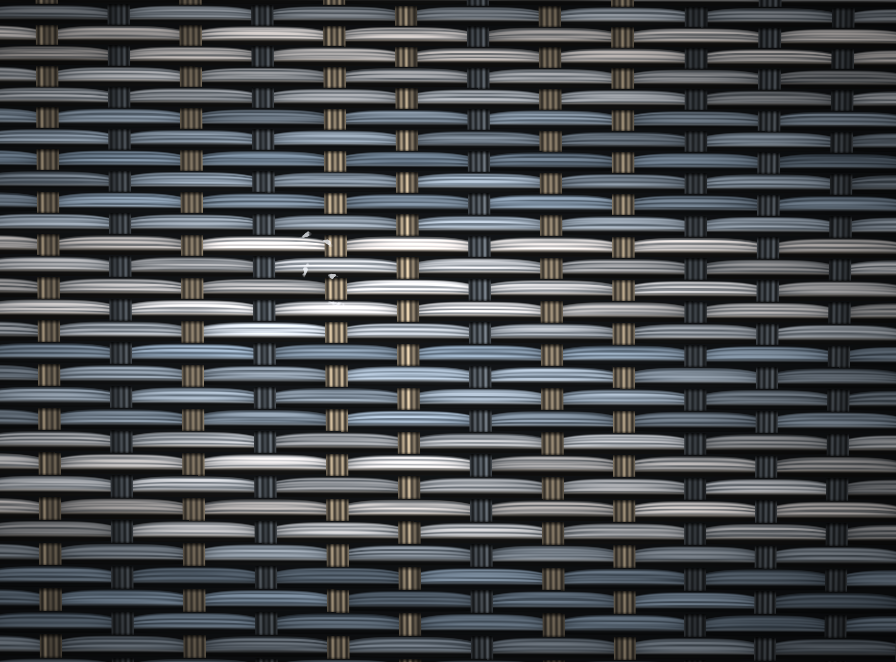
Write a Shadertoy shader that draws this texture.

```glsl
// Woven wicker panel: ribbed horizontal strands passing over and under upright stakes.

#define STAKES 12.47        // stake spacings across the canvas
#define STAKE_SHIFT 0.68    // position of the first stake, in spacings
#define ROWS 32.37          // strand rows down, at the spacing of the top edge
#define ROW_STRETCH 1.98    // rows lost as the spacing widens downwards
#define ROW_SHIFT 0.69      // position of the first row, in rows
#define ROW_TILT 0.006      // drop of the rows from left to right
#define STAKE_HALF 0.155    // half width of a stake, in spacings
#define STRAND_RIBS 4.5     // ribs along a strand
#define STAKE_RIBS 4.0      // ribs along a stake
#define TAN_STAKES 437      // one bit per stake, set where it is tan
#define WARM_PERIOD 10.4    // rows between warm bands
#define FLECKS 6            // pale scuffs

const vec3 GAP   = vec3(0.060, 0.068, 0.078);
const vec3 SLATE = vec3(0.27, 0.30, 0.33);
const vec3 STEEL = vec3(0.50, 0.54, 0.58);
const vec3 PALE  = vec3(0.83, 0.84, 0.86);
const vec3 BROWN = vec3(0.34, 0.31, 0.27);
const vec3 TAN   = vec3(0.74, 0.67, 0.56);
const vec3 BLUSH = vec3(1.10, 1.05, 1.01);
const vec3 COOL  = vec3(0.77, 0.85, 0.92);

float hash(vec2 p) {
    return fract(sin(dot(p, vec2(127.1, 311.7))) * 43758.5453);
}

float noise(vec2 p) {
    vec2 i = floor(p), f = fract(p);
    f = f * f * (3.0 - 2.0 * f);
    return mix(mix(hash(i), hash(i + vec2(1, 0)), f.x),
               mix(hash(i + vec2(0, 1)), hash(i + vec2(1, 1)), f.x), f.y);
}

// Upright stake: u runs across it (-1..1), v down the row (-0.5..0.5)
vec3 stakeColor(float u, float v, float id) {
    bool isTan = ((TAN_STAKES >> int(clamp(id, 0.0, 12.0))) & 1) == 1;
    float rib = 0.5 + 0.5 * cos(u * STAKE_RIBS * 3.14159);
    rib *= 0.4 + 0.8 * hash(vec2(floor(u * STAKE_RIBS * 0.5 + 0.5), id));
    vec3 c = isTan ? mix(BROWN * 0.8, TAN, rib) : mix(SLATE * 0.5, STEEL * 0.8, rib);
    float shade = smoothstep(-0.55, -0.28, v) * smoothstep(0.6, 0.38, v);
    return c * mix(0.2, 1.0, shade) * (1.0 - 0.35 * u * u);
}

// Strand: t runs down its thickness (-1..1), s along the segment (-1..1)
vec3 strandColor(float t, float s, float row, float id) {
    float warm = 0.5 + 0.5 * cos(6.28318 * (row - 12.2) / WARM_PERIOD);
    warm = clamp(warm + 0.6 * (hash(vec2(row, 3.0)) - 0.5), 0.0, 1.0);
    float wave = sin(t * STRAND_RIBS * 3.14159 + 6.28 * hash(vec2(row, id)));
    float thread = noise(vec2(s * 0.8 + id * 5.0, t * 6.0 + row * 17.0));
    float rib = clamp(0.5 + 0.32 * wave + 1.1 * (thread - 0.5), 0.0, 1.0);
    float sheen = smoothstep(1.0, 0.35, abs(t + 0.2)) * (1.0 - 0.35 * s * s);
    vec3 c = mix(SLATE, STEEL, 0.3 + 0.7 * rib);
    c = mix(c, PALE, sheen * (0.2 + 0.8 * rib) * (0.6 + 0.4 * warm));
    c *= mix(COOL, BLUSH, warm);
    c = mix(c, BROWN * 1.2, (0.2 + 0.5 * warm) * smoothstep(0.15, 0.5, t));
    // rounded body, dark underside, ends that dip behind the stakes
    float body = smoothstep(-1.12, -0.72, t) * mix(0.15, 1.0, smoothstep(0.66, 0.34, t));
    float ends = 1.0 - 0.45 * pow(abs(s), 6.0);
    return c * body * ends * (0.85 + 0.3 * hash(vec2(id, row + 40.0)));
}

// Small ragged scuffs scattered around one worn place
float scuffs(vec2 uv, float aspect) {
    float cover = 0.0;
    for (int i = 0; i < FLECKS; i++) {
        float k = float(i);
        vec2 spot = vec2(0.36, 0.40) + vec2(0.07, 0.13) * (vec2(hash(vec2(k, 1.0)), hash(vec2(k, 2.0))) - 0.5);
        vec2 q = (uv - spot) * vec2(aspect, 1.0) / 0.008;
        float angle = 3.14159 * hash(vec2(k, 5.0));
        q = mat2(cos(angle), -sin(angle), sin(angle), cos(angle)) * q;
        float ragged = length(q * vec2(0.7, 1.8)) + 0.9 * noise(q * 2.0 + k * 9.0);
        cover = max(cover, smoothstep(1.3, 0.8, ragged));
    }
    return cover;
}

void mainImage(out vec4 fragColor, in vec2 fragCoord) {
    vec2 uv = fragCoord / iResolution.xy;
    uv.y = 1.0 - uv.y;
    float aspect = iResolution.x / iResolution.y;

    // weave coordinates: whole numbers lie on stake and strand centres
    float lean = (uv.y - 0.5) * (0.06 - 0.19 * smoothstep(0.6, 1.0, uv.x));
    float x = uv.x * STAKES - STAKE_SHIFT - lean;
    float d = uv.y - ROW_TILT * uv.x;
    float y = d * ROWS - d * d * ROW_STRETCH - ROW_SHIFT;
    vec2 soft = vec2(STAKES, ROWS) / iResolution.xy;

    // the segment of this row, centred on the stake it covers
    float row = floor(y + 0.5);
    float v = y - row;
    float odd = mod(row, 2.0);
    float id = 2.0 * floor((x - odd) * 0.5 + 0.5) + odd;
    float s = x - id;

    // arched outline of the strand
    float bend = pow(abs(s), 3.5);
    float top = -0.47 + 0.30 * bend;
    float bottom = 0.45 - 0.06 * bend;
    float t = (2.0 * v - top - bottom) / (bottom - top);
    float edge = max(top - v, v - bottom);
    float strand = smoothstep(0.5, -0.5, edge / soft.y);
    vec3 color = mix(GAP, strandColor(t, s, row, id), strand);

    // stakes stand in front between the ends of two segments
    float stakeId = floor(x + 0.5);
    float across = x - stakeId;
    float stake = smoothstep(0.5, -0.5, (abs(across) - STAKE_HALF) / soft.x) * step(0.5, abs(s));
    color = mix(color, stakeColor(across / STAKE_HALF, v, stakeId), stake);

    // wear, then light falling off towards the borders
    color = mix(color, PALE, 0.75 * scuffs(uv, aspect));
    vec2 away = uv - vec2(0.43, 0.48);
    color *= 0.38 + 0.84 * exp(-3.2 * dot(away, away));
    fragColor = vec4(clamp(color, 0.0, 1.0), 1.0);
}
```
